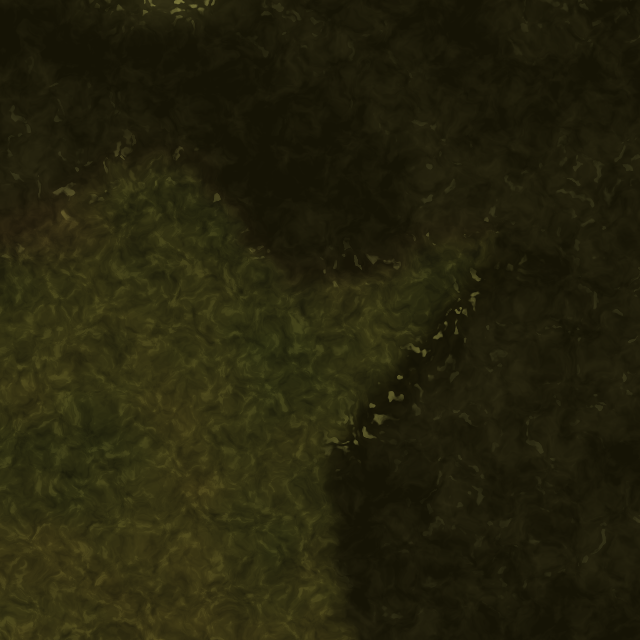
Write a three.js fragment shader that draws this texture.

```glsl
// Dim aerial view of a mossy meadow enclosed by dark woodland and a ragged hedge.
#define SHADE vec3(0.083, 0.075, 0.020)
#define WOOD vec3(0.150, 0.138, 0.058)
#define GRASS vec3(0.192, 0.190, 0.070)
#define LEAF vec3(0.350, 0.345, 0.185)
#define EARTH vec3(0.215, 0.165, 0.080)
#define GRAIN_SCALE 85.0
#define GRAIN_CONTRAST 0.42
#define CROWN_SCALE 38.0
#define EDGE_SOFTNESS 0.016

varying vec2 vUv;

float hash(vec2 p) {
  vec3 q = fract(vec3(p.xyx) * 0.1031);
  q += dot(q, q.yzx + 33.33);
  return fract((q.x + q.y) * q.z);
}

float noise(vec2 p) {
  vec2 cell = floor(p);
  vec2 f = fract(p);
  f = f * f * (3.0 - 2.0 * f);
  float low = mix(hash(cell), hash(cell + vec2(1.0, 0.0)), f.x);
  float high = mix(hash(cell + vec2(0.0, 1.0)), hash(cell + 1.0), f.x);
  return mix(low, high, f.y);
}

float fbm(vec2 p) {
  float sum = 0.0;
  float weight = 0.5;
  for (int i = 0; i < 4; i++) {
    sum += weight * noise(p);
    p = mat2(1.6, 1.2, -1.2, 1.6) * p + 17.3;
    weight *= 0.5;
  }
  return sum / 0.9375;
}

// Soft round crowns of varied size and brightness, one per cell.
float crowns(vec2 p) {
  vec2 cell = floor(p);
  float light = 0.0;
  for (int y = -1; y <= 1; y++) {
    for (int x = -1; x <= 1; x++) {
      vec2 id = cell + vec2(float(x), float(y));
      vec2 center = id + 0.15 + 0.7 * vec2(hash(id), hash(id + 41.7));
      float radius = mix(0.3, 0.7, hash(id + 9.1));
      float bright = hash(id + 73.9);
      light = max(light, bright * smoothstep(radius, 0.1, length(p - center)));
    }
  }
  return light;
}

// Soft elliptical spot, one at its center.
float spot(vec2 p, vec2 center, vec2 size) {
  vec2 d = (p - center) / size;
  return exp(-dot(d, d));
}

// Distance inside the hedge side of the meadow: a diagonal, then a steep lower edge.
float hedgeDistance(vec2 p) {
  float diagonal = 0.51 + 0.82 * (p.y - 0.29);
  float lower = 0.51 + 0.10 * (0.29 - p.y);
  return 0.78 * (max(diagonal, lower) - p.x);
}

// Distance below the wavy tree line above the meadow.
float treeLineDistance(vec2 p) {
  float line = 0.625 + 0.115 * smoothstep(0.0, 0.20, p.x);
  line -= 0.185 * smoothstep(0.27, 0.48, p.x);
  line += 0.065 * smoothstep(0.53, 0.70, p.x);
  return 0.8 * (line - p.y);
}

void main() {
  vec2 p = vUv;
  vec2 wobble = vec2(fbm(p * 24.0), fbm(p * 24.0 + 60.0)) - 0.5;
  vec2 q = p + 0.045 * wobble;

  // Shared detail from broad patches down to blurred grain.
  float patches = fbm(p * 7.0 + 3.0);
  float clumps = fbm(q * 27.0 + 11.0);
  float grain = fbm(q * GRAIN_SCALE);
  float fleck = crowns(q * CROWN_SCALE + 2.0 * wobble) * (0.4 + 1.2 * grain);

  // Woodland: deep shade broken by weakly lit foliage.
  float shade = spot(p, vec2(0.08, 0.90), vec2(0.30, 0.06));
  shade += spot(p, vec2(0.43, 0.73), vec2(0.09, 0.10));
  shade += spot(p, vec2(0.60, 0.23), vec2(0.07, 0.17));
  float foliage = 0.34 + 1.1 * (patches - 0.5) + 1.1 * (clumps - 0.5);
  foliage += 1.0 * (grain - 0.5) - 0.28 * shade;
  vec3 wood = mix(SHADE, WOOD, clamp(foliage, 0.0, 1.3));
  float litLeaves = smoothstep(0.45, 0.95, fleck) * smoothstep(0.40, 0.65, patches);
  wood += (LEAF - WOOD) * 0.30 * litLeaves * (1.0 - 0.6 * min(shade, 1.0));

  // Meadow: mottled grass, yellower toward the bottom and darker near the trees.
  float tone = 1.0 + GRAIN_CONTRAST * 1.7 * (grain - 0.5) + 0.35 * (clumps - 0.5);
  tone += 0.35 * (patches - 0.5) - 0.15 * smoothstep(0.40, 0.68, p.y);
  vec3 grass = GRASS * tone;
  grass.r *= 0.96 + 0.10 * (1.0 - p.y) + 0.20 * (patches - 0.5);
  grass += vec3(0.035, 0.034, 0.018) * smoothstep(0.58, 0.78, grain);

  float hedge = hedgeDistance(q);
  float treeLine = treeLineDistance(q);
  float inside = min(hedge, treeLine);
  float meadow = smoothstep(-EDGE_SOFTNESS, EDGE_SOFTNESS, inside);
  vec3 color = mix(wood, grass, meadow);

  // Bare earth and pale scrub along the tree line.
  float border = exp(-pow(treeLine / 0.028, 2.0)) * smoothstep(-0.02, 0.03, hedge);
  float bare = spot(p, vec2(0.07, 0.64), vec2(0.09, 0.05)) + 0.4 * border;
  color = mix(color, EARTH * (0.55 + 0.8 * grain), 0.45 * min(bare, 1.0));
  color += LEAF * 0.38 * border * smoothstep(0.45, 0.85, fleck);

  // Hedge: shadowed gaps with pale crowns along the diagonal.
  float span = smoothstep(0.24, 0.31, p.y) * smoothstep(0.64, 0.56, p.y);
  float band = exp(-pow((hedgeDistance(p) + 0.018) / 0.030, 2.0)) * span;
  color = mix(color, SHADE * (0.8 + 0.6 * grain), 0.75 * band);
  color += LEAF * 0.75 * band * smoothstep(0.22, 0.85, fleck);

  // Sunlit canopy at the top edge.
  float canopy = spot(p, vec2(0.27, 1.0), vec2(0.10, 0.035));
  color += LEAF * canopy * (0.20 + 0.75 * smoothstep(0.25, 0.85, fleck));

  gl_FragColor = vec4(max(color, 0.0), 1.0);
}
```
